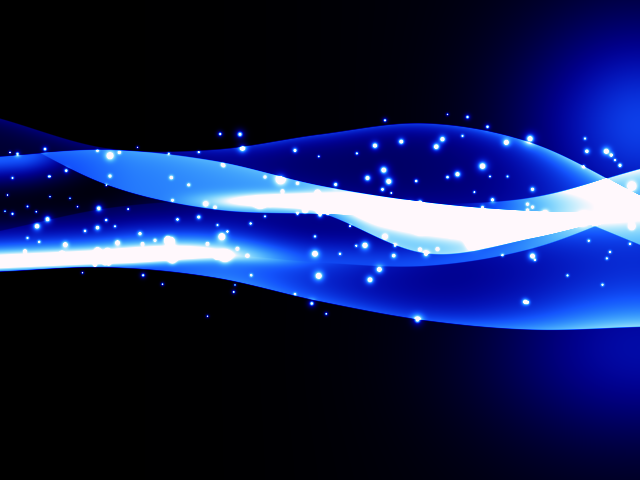
Write a Shadertoy shader that draws this background.

```glsl
// Luminous blue ribbons weaving across a dark field, scattered with glowing sparks.
#define EDGE 0.0018
#define SPARKS 190
#define SPARK_SIZE 0.0068
#define BAND_CENTER 0.56
#define BAND_SPREAD 0.46
#define RIBBON_LIGHT 0.66
#define CORE_LIGHT 0.50
#define BODY_LIGHT 0.19
#define RIM_LIGHT 0.33

float hash(float n) {
    return fract(sin(n * 127.1 + 3.7) * 43758.5453);
}

// Smooth curve through seven heights spaced evenly from left to right.
float curve(float x, float k[7]) {
    float s = clamp(x, 0.0, 0.9999) * 6.0;
    int i = int(s);
    float t = fract(s);
    float b = k[i], c = k[i + 1];
    float a = i > 0 ? k[max(i - 1, 0)] : 2.0 * b - c;
    float d = i < 5 ? k[min(i + 2, 6)] : 2.0 * c - b;
    return b + 0.5 * t * (c - a + t * (2.0 * a - 5.0 * b + 4.0 * c - d
             + t * (3.0 * (b - c) + d - a)));
}

// Antialiased half plane: one where the signed distance is positive.
float fill(float d) {
    float w = max(EDGE, 0.75 / iResolution.y);
    return smoothstep(-w, w, d);
}

float bell(float d, float width) {
    return exp(-d * d / (width * width));
}

float fade(float d, float width) {
    return exp(-max(d, 0.0) / width);
}

float backgroundLight(vec2 p) {
    float dx = 1.0 - p.x;
    float upper = 0.50 * bell(dx, 0.18) * bell(p.y - 0.74, 0.22);
    float lower = 0.34 * bell(dx, 0.23) * bell(p.y - 0.27, 0.19);
    return upper + lower + 0.05 * bell(dx, 0.4);
}

float ribbonLight(vec2 p) {
    float x = p.x, y = p.y;
    float arch   = curve(x, float[7](.753, .691, .688, .720, .743, .701, .592));
    float top    = curve(x, float[7](.674, .688, .665, .613, .578, .559, .556));
    float under  = curve(x, float[7](.726, .615, .564, .554, .545, .538, .552));
    float belly  = curve(x, float[7](.650, .627, .604, .557, .472, .505, .563));
    float core   = curve(x, float[7](.580, .580, .581, .578, .545, .535, .554));
    float stream = curve(x, float[7](.448, .458, .469, .453, .446, .483, .566));
    float bottom = curve(x, float[7](.434, .443, .422, .372, .332, .313, .319));
    float wing   = curve(x, float[7](.566, .566, .566, .566, .573, .589, .648));
    float veil   = curve(x, float[7](.519, .566, .583, .580, .560, .560, .560));
    float belowTop = fill(top - y);
    float rising = smoothstep(0.12, 0.40, x);
    float left = 1.0 - smoothstep(0.18, 0.52, x);
    float bellyGain = smoothstep(0.42, 0.60, x);
    float upperRibbon = belowTop * fill(y - under);
    float bellyRibbon = belowTop * fill(y - belly) * bellyGain;
    float cover = max(upperRibbon, bellyRibbon);
    float body = fill(y - bottom) * belowTop * (1.0 - cover);
    float e = 0.0;

    // Upper arch with a bright rim
    float archMask = fill(arch - y) * fill(y - top);
    float archGain = mix(0.55, 1.0, smoothstep(0.2, 0.45, x));
    e += archMask * archGain * (0.20 + 0.32 * fade(arch - y, 0.022));
    e += archMask * 0.10 * fade(y - top, 0.03) * rising;

    // Deep blue body and the sheet above its lower edge
    e += body * rising * (BODY_LIGHT + RIM_LIGHT * fade(y - bottom, 0.042));
    e += body * fill(veil - y) * 0.12 * (1.0 - smoothstep(0.15, 0.4, x));
    float leftEnd = 1.0 - smoothstep(0.03, 0.20, x);
    e += body * 0.62 * leftEnd * bell(max(top - y, 0.0), 0.055);

    // Main ribbon, opening into a wide pale belly
    float ribbon = RIBBON_LIGHT * mix(0.80, 1.0, smoothstep(0.04, 0.22, x));
    ribbon += 0.09 * fade(top - y, 0.022) + 0.06 * rising;
    float pale = 0.72 + 0.13 * fade(y - belly, 0.016);
    e += max(upperRibbon * ribbon, bellyRibbon * pale);

    // White core with a soft bloom
    float width = 0.017 + 0.023 * smoothstep(0.43, 0.66, x);
    width *= 1.0 - 0.50 * smoothstep(0.80, 1.0, x);
    float coreGain = smoothstep(0.24, 0.46, x);
    e += CORE_LIGHT * coreGain * bell(y - core, width) * cover;
    e += body * 0.26 * coreGain * fade(core - y, 0.035);

    // Lower stream, white at the left and blue at the right
    float d = y - stream;
    float glow = mix(0.32, 0.62, left) * bell(max(d, 0.0), mix(0.055, 0.075, left));
    float belowGain = 1.0 - smoothstep(0.35, 0.75, x);
    float below = mix(0.06, 0.44, belowGain) * fade(-d, 0.065);
    e += body * mix(below, glow, fill(d));
    e += body * left * 0.58 * bell(d, d > 0.0 ? 0.026 : 0.014);

    // Crossing wings at the right
    float wingGain = smoothstep(0.66, 0.92, x);
    float wingMask = fill(wing - y) * fill(y - top);
    e += wingMask * wingGain * (0.40 + 0.14 * fade(wing - y, 0.022));
    float tail = fill(y - 0.545 + 0.55 * (x - 0.9)) * fill(core - y);
    e += tail * smoothstep(0.89, 0.94, x) * 0.28 * (1.0 - cover);
    return e;
}

// Small bright dots with halos, crowded toward the middle band.
float sparkLight(vec2 p, float aspect) {
    float light = 0.0;
    for (int i = 0; i < SPARKS; i++) {
        float n = float(i) + 1.0;
        float spread = (hash(n + 211.0) + hash(n + 431.0)) * 0.5 - 0.5;
        vec2 center = vec2(hash(n), BAND_CENTER + BAND_SPREAD * spread);
        float r = SPARK_SIZE * mix(0.24, 1.0, pow(hash(n + 617.0), 4.0));
        float dist = length((p - center) * vec2(aspect, 1.0));
        light += 0.80 * bell(dist, r) + 0.34 * bell(dist, 2.3 * r);
    }
    return light;
}

// Light ramp: black, navy, royal blue, sky, white.
vec3 blueRamp(float e) {
    e = clamp(e, 0.0, 1.0);
    return vec3(pow(e, 5.0), smoothstep(0.3, 1.08, e), min(0.99, 1.65 * e));
}

void mainImage(out vec4 fragColor, in vec2 fragCoord) {
    vec2 p = fragCoord / iResolution.xy;
    float aspect = iResolution.x / iResolution.y;
    float light = backgroundLight(p) + ribbonLight(p) + sparkLight(p, aspect);
    fragColor = vec4(blueRamp(light), 1.0);
}
```
